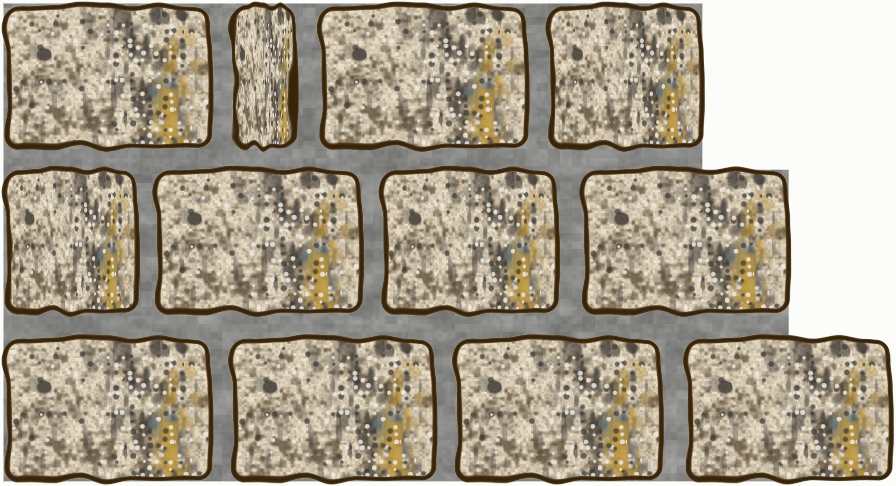
Reproduce this texture procedurally as a WebGL 2 fragment shader.

```glsl
#version 300 es
precision highp float;
// Stepped wall of twelve rough stones in three rows, set in grey mortar on white.
// Each stone is a wobbly rounded box with a brown outline; one procedural
// weathered surface is stretched over every stone, so it narrows with the stone.

uniform vec2 u_resolution;
out vec4 fragColor;

const vec2 SHEET = vec2(7.68, 4.18);   // canvas size in wall units, y pointing down
const vec2 FACE = vec2(1.8, 1.28);     // size of the surface on a full stone
const int PER_ROW = 4;

// Top and bottom of each row, then left and right of each stone
const vec2 ROWS[3] = vec2[3](vec2(0.02, 1.30), vec2(1.43, 2.72), vec2(2.88, 4.16));
const vec2 SPANS[12] = vec2[12](
  vec2(0.02, 1.83), vec2(1.96, 2.56), vec2(2.72, 4.54), vec2(4.68, 6.04),
  vec2(0.02, 1.20), vec2(1.31, 3.12), vec2(3.25, 4.80), vec2(4.97, 6.78),
  vec2(0.02, 1.83), vec2(1.96, 3.75), vec2(3.88, 5.69), vec2(5.86, 7.66));

const vec3 PAPER = vec3(0.99, 0.99, 0.98);
const vec3 MORTAR = vec3(0.53, 0.53, 0.525);
const vec3 PALE = vec3(0.85, 0.80, 0.71);
const vec3 TAN = vec3(0.47, 0.41, 0.32);
const vec3 SOOT = vec3(0.25, 0.23, 0.21);
const vec3 SLATE = vec3(0.42, 0.47, 0.49);
const vec3 LICHEN = vec3(0.74, 0.59, 0.24);
const vec3 CHALK = vec3(0.93, 0.92, 0.89);
const vec3 LINE_CORE = vec3(0.21, 0.14, 0.05);
const vec3 LINE_EDGE = vec3(0.38, 0.28, 0.14);

float hash(vec2 p) {
  vec3 q = fract(p.xyx * 0.1031);
  q += dot(q, q.yzx + 33.33);
  return fract((q.x + q.y) * q.z);
}

float noise(vec2 p) {
  vec2 i = floor(p), f = fract(p);
  f = f * f * (3.0 - 2.0 * f);
  return mix(mix(hash(i), hash(i + vec2(1, 0)), f.x),
             mix(hash(i + vec2(0, 1)), hash(i + vec2(1, 1)), f.x), f.y);
}

float boxDistance(vec2 p, vec2 lo, vec2 hi, float radius) {
  vec2 q = abs(p - 0.5 * (lo + hi)) - 0.5 * (hi - lo) + radius;
  return length(max(q, 0.0)) + min(max(q.x, q.y), 0.0) - radius;
}

// Scattered round spots, one candidate per cell
float specks(vec2 p, float scale, float density, float seed) {
  vec2 cell = floor(p * scale) + seed;
  vec2 centre = 0.3 + 0.4 * vec2(hash(cell + 7.0), hash(cell + 19.0));
  float radius = 0.18 + 0.2 * hash(cell + 31.0);
  float dist = length(fract(p * scale) - centre);
  return (1.0 - smoothstep(radius - 0.12, radius + 0.12, dist)) * step(hash(cell), density);
}

float blot(vec2 p, vec2 centre, float radius) {
  float dist = length(p - centre) + 0.5 * radius * (noise(p * 18.0) - 0.5);
  return 1.0 - smoothstep(0.6 * radius, radius, dist);
}

vec3 stoneColor(vec2 t) {
  // Sandy grain
  float grain = 0.25 * noise(t * 5.0) + 0.35 * noise(t * 15.0 + 40.0) + 0.4 * noise(t * 31.0 + 9.0);
  vec3 color = mix(TAN, PALE, smoothstep(0.2, 0.62, grain));
  color *= 0.9 + 0.2 * hash(floor(t * 45.0));

  // Dirty vertical band right of centre, with short cracks
  float band = smoothstep(0.7, 1.15, t.x) * (1.0 - smoothstep(1.4, 1.75, t.x));
  color = mix(color, SOOT, 0.75 * band * smoothstep(0.4, 0.75, noise(t * vec2(13.0, 9.0) + 3.0)));
  float crack = smoothstep(0.68, 0.85, noise(t * vec2(20.0, 7.0) + 60.0));
  color = mix(color, SOOT, crack * mix(0.35, 0.6, band));

  // Blue-grey patch and gold lichen streaks
  color = mix(color, SLATE, 0.75 * blot(t, vec2(1.36, 0.77), 0.17) * smoothstep(0.2, 0.5, grain));
  float drift = t.x - 1.49 - 0.07 * sin(5.0 * t.y);
  float streak = exp(-55.0 * drift * drift) * smoothstep(0.15, 0.4, t.y);
  color = mix(color, LICHEN, 0.9 * streak * smoothstep(0.4, 0.65, noise(t * vec2(17.0, 9.0) + 80.0)));

  // Pits, pale chips and two larger holes
  color = mix(color, SOOT, 0.75 * specks(t, 14.0, 0.08 + 0.2 * band, 11.0));
  color = mix(color, CHALK, 0.85 * specks(t, 17.0, 0.05 + 0.25 * band, 53.0));
  float holes = max(blot(t, vec2(0.36, 0.45), 0.075), blot(t, vec2(1.53, 0.11), 0.07));
  return mix(color, SOOT, 0.85 * holes);
}

vec3 mortarColor(vec2 p) {
  float blocks = hash(floor(p * vec2(10.0, 14.0))) - 0.5;
  float cloud = noise(p * vec2(5.0, 9.0)) - 0.5;
  return MORTAR + 0.07 * blocks + 0.10 * cloud + 0.06 * (noise(p * 26.0) - 0.5);
}

void main() {
  vec2 uv = gl_FragCoord.xy / u_resolution;
  vec2 p = vec2(uv.x, 1.0 - uv.y) * SHEET;
  float soft = 0.75 * SHEET.y / u_resolution.y;

  // Mortar bed with one step at the right
  float bed = min(boxDistance(p, vec2(0.03), vec2(6.02, 1.47), 0.0),
                  boxDistance(p, vec2(0.03, 1.46), vec2(6.76, 4.14), 0.0));
  vec3 color = mix(mortarColor(p), PAPER, smoothstep(-soft, soft, bed));

  // Stones and their outlines
  for (int i = 0; i < SPANS.length(); i++) {
    vec2 row = ROWS[i / PER_ROW];
    vec2 lo = vec2(SPANS[i].x, row.x), hi = vec2(SPANS[i].y, row.y);
    vec2 t = (p - lo) / (hi - lo) * FACE;
    float d = boxDistance(p, lo, hi, 0.14) + 0.07 * noise(t * 4.5 + 20.0) - 0.01;
    if (d > soft) continue;
    float stroke = abs(d + 0.022);
    vec3 line = mix(LINE_CORE, LINE_EDGE, smoothstep(0.005, 0.025, stroke));
    vec3 stone = mix(line, stoneColor(t), smoothstep(-soft, soft, stroke - 0.022));
    color = mix(stone, color, smoothstep(-soft, soft, d));
  }
  fragColor = vec4(color, 1.0);
}
```
